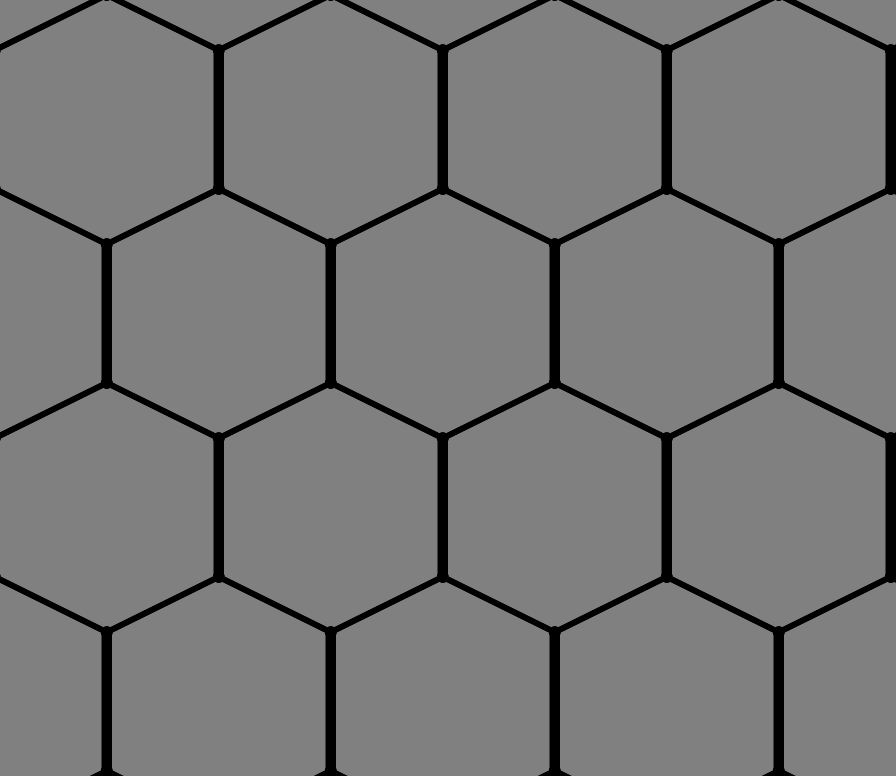
Write a WebGL 1 fragment shader that draws this pattern.

```glsl
precision highp float;
// Flat grey honeycomb with black outlines: thick upright edges, thinner sloping
// edges and a small round joint at every corner. Mirror symmetry folds the
// plane into a quarter tile, where two segments and one dot give the outline.

// Lengths are in units of one cell width.
#define COLUMNS 4.0
#define ROW_PAIRS 2.0
#define ROW_PITCH 0.8672
#define UPRIGHT_HALF_LENGTH 0.310
#define UPRIGHT_WIDTH 0.0469
#define SLOPE_WIDTH 0.0273
#define JOINT_RADIUS 0.0270
#define EDGE_CENTRE vec2(0.4766, 0.3328)
#define FILL_COLOUR vec3(0.502)
#define LINE_COLOUR vec3(0.0)

uniform vec2 u_resolution;

float segmentDistance(vec2 p, vec2 a, vec2 b) {
  vec2 ab = b - a;
  return length(p - a - ab * clamp(dot(p - a, ab) / dot(ab, ab), 0.0, 1.0));
}

// Signed distance to the outline, negative inside the ink.
float honeycombOutline(vec2 p) {
  // Wrap around the middle of an upright edge, then mirror into a quarter tile.
  vec2 period = vec2(1.0, 2.0 * ROW_PITCH);
  vec2 quarter = 0.5 * period;
  vec2 q = abs(mod(p - EDGE_CENTRE + quarter, period) - quarter);

  // The quarter tile is unchanged by a half turn about its centre.
  if (q.y > 0.5 * quarter.y) q = quarter - q;

  vec2 corner = vec2(0.0, UPRIGHT_HALF_LENGTH);
  float upright = segmentDistance(q, vec2(0.0), corner) - 0.5 * UPRIGHT_WIDTH;
  float slope = segmentDistance(q, corner, quarter - corner) - 0.5 * SLOPE_WIDTH;
  float joint = length(q - corner) - JOINT_RADIUS;
  return min(min(upright, slope), joint);
}

void main() {
  vec2 canvasSize = vec2(COLUMNS, ROW_PAIRS * 2.0 * ROW_PITCH);
  vec2 p = gl_FragCoord.xy / u_resolution * canvasSize;

  // Smooth the edges over one pixel.
  float halfPixel = 0.5 * COLUMNS / u_resolution.x;
  float ink = 1.0 - smoothstep(-halfPixel, halfPixel, honeycombOutline(p));
  gl_FragColor = vec4(mix(FILL_COLOUR, LINE_COLOUR, ink), 1.0);
}
```
